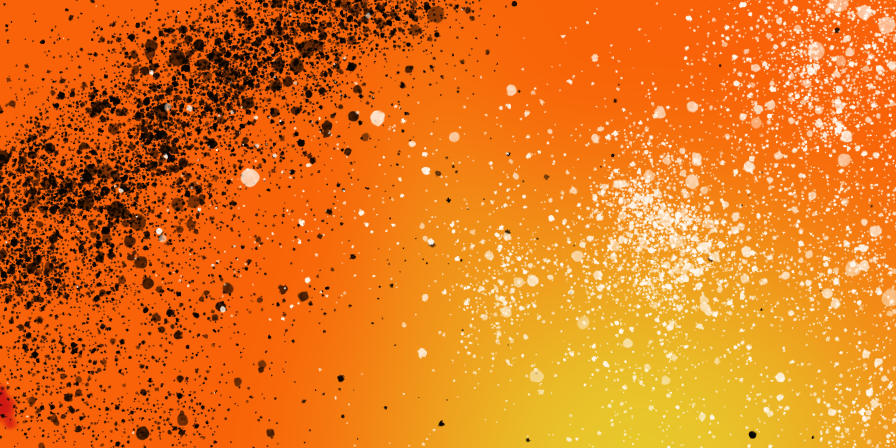
Write a Shadertoy shader that draws this background.

```glsl
// Ink splatter on a warm gradient: a yellow glow rises through orange,
// black drops cross the upper left and white drops cluster on the right.
// Drops come from rotated jittered grids, thinned by soft density fields.

vec3 hash3(vec3 p) {
    p = fract(p * vec3(0.1031, 0.1030, 0.0973));
    p += dot(p, p.yxz + 33.33);
    return fract((p.xxy + p.yxx) * p.zyx);
}

float noise(vec2 p) {
    vec2 i = floor(p), f = fract(p);
    f = f * f * (3.0 - 2.0 * f);
    float low = mix(hash3(vec3(i, 7.0)).x, hash3(vec3(i + vec2(1, 0), 7.0)).x, f.x);
    float high = mix(hash3(vec3(i + vec2(0, 1), 7.0)).x, hash3(vec3(i + 1.0, 7.0)).x, f.x);
    return mix(low, high, f.y);
}

// Soft elliptical bump
float spot(vec2 p, vec2 centre, vec2 radius) {
    vec2 d = (p - centre) / radius;
    return exp(-dot(d, d));
}

float segmentDistance(vec2 p, vec2 a, vec2 b) {
    vec2 ab = b - a;
    return length(p - a - ab * clamp(dot(p - a, ab) / dot(ab, ab), 0.0, 1.0));
}

// Diagonal band of black drops with a loose fall below it
float blackDensity(vec2 p) {
    float band = segmentDistance(p, vec2(0.84, 1.04), vec2(-0.05, 0.45)) / 0.15;
    return exp(-band * band)
         + 0.32 * spot(p, vec2(0.08, 0.32), vec2(0.26, 0.28))
         + 0.20 * spot(p, vec2(0.30, 0.06), vec2(0.25, 0.13))
         + 0.10 * spot(p, vec2(0.35, 0.60), vec2(0.45, 0.40));
}

// Separate clusters of white drops
float whiteDensity(vec2 p) {
    return 0.95 * spot(p, vec2(1.87, 0.86), vec2(0.18, 0.17))
         + 1.10 * spot(p, vec2(1.47, 0.57), vec2(0.09, 0.12))
         + 0.55 * spot(p, vec2(1.50, 0.41), vec2(0.17, 0.13))
         + 0.75 * spot(p, vec2(1.11, 0.37), vec2(0.07, 0.10))
         + 0.28 * spot(p, vec2(1.96, 0.38), vec2(0.16, 0.28))
         + 0.30 * spot(p, vec2(1.97, 0.06), vec2(0.12, 0.12))
         + 0.13 * spot(p, vec2(1.55, 0.35), vec2(0.42, 0.45))
         + 0.06 * spot(p, vec2(0.75, 0.55), vec2(0.30, 0.20));
}

// Layers from large translucent drops to fine opaque specks
float splatter(vec2 p, bool isWhite) {
    float clear = 1.0;
    for (int i = 0; i < 9; i++) {
        float layer = float(i), seed = layer * 5.0 + (isWhite ? 71.0 : 13.0);
        float size = 0.062 * pow(0.77, layer);
        float angle = 0.4 + layer * 1.3;
        mat2 turn = mat2(cos(angle), sin(angle), -sin(angle), cos(angle));
        vec2 q = turn * p / size + 50.0;
        vec2 cell = floor(q);
        vec3 h = hash3(vec3(cell, seed)), k = hash3(vec3(cell, seed + 2.0));

        // The drop stays inside its cell, so one lookup is enough
        float radius = mix(0.13, 0.35, h.z * h.z);
        vec2 centre = cell + 0.5 + (h.xy - 0.5) * (0.84 - 2.0 * radius);
        vec2 place = ((centre - 50.0) * size) * turn;
        float density = isWhite ? whiteDensity(place) : blackDensity(place);
        float clump = 0.35 + 1.3 * noise(place * 14.0 + 30.0);
        float chance = density * clump * mix(0.35, 0.55, layer / 8.0);
        if (k.x > chance) continue;

        // Lumpy rim, rounder on the large drops
        float lump = (noise(q * 5.0 + seed) - 0.5) * mix(0.06, 0.22, min(layer / 4.0, 1.0));
        float d = length(q - centre) - radius + lump;
        float soft = 1.0 / (iResolution.y * size);
        float opacity = mix(0.45, 0.75, k.y) + 0.5 * smoothstep(0.0, 4.0, layer) * k.z;
        opacity *= 0.88 + 0.24 * noise(q * 7.0);
        clear *= 1.0 - min(opacity, 0.98) * (1.0 - smoothstep(-soft, soft, d));
    }
    return 1.0 - clear;
}

void mainImage(out vec4 fragColor, in vec2 fragCoord) {
    vec2 p = fragCoord / iResolution.y;
    p.x += 1.0 - 0.5 * iResolution.x / iResolution.y;

    // Orange ground and yellow glow
    vec2 fromGlow = p - vec2(1.42, -0.05);
    fromGlow.x *= fromGlow.x > 0.0 ? 0.82 : 1.0;
    float glow = 1.0 - smoothstep(0.05, 0.96, length(fromGlow));
    glow += 0.22 * spot(p, vec2(0.98, 0.58), vec2(0.20, 0.32));
    vec3 color = mix(vec3(0.975, 0.385, 0.03), vec3(0.91, 0.78, 0.17), min(glow, 1.0));

    // Red stain on the left edge
    float stain = length((p - vec2(0.0, 0.09)) * vec2(1.0, 0.8)) + 0.03 * (noise(p * 40.0) - 0.5);
    color = mix(color, vec3(0.82, 0.10, 0.08), 1.0 - smoothstep(0.015, 0.05, stain));

    // Black and white drops
    color = mix(color, vec3(0.02, 0.01, 0.0), splatter(p, false));
    color = mix(color, vec3(1.0, 0.97, 0.93), splatter(p, true));
    fragColor = vec4(color, 1.0);
}
```
